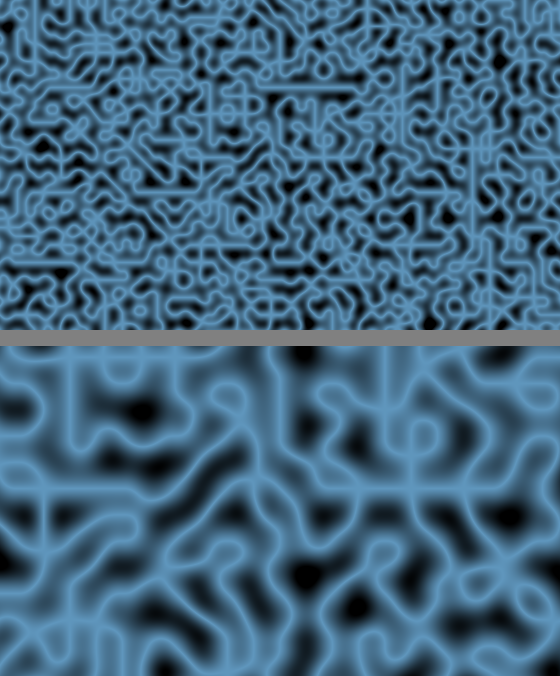
Top: the whole. Bottom: its middle third, enlarged.
This pattern is drawn by a Shadertoy shader. Its source:

```glsl
// Glowing blue filaments: the zero lines of one octave of gradient noise.
// Lattice gradients point along an axis or a diagonal, so curls, crossings
// and straight runs appear; brightness falls with the size of the noise.

const float CELLS_ACROSS = 32.0;                     // lattice cells per canvas width
const float FALLOFF = 1.65;                          // how fast the glow fades to black
const vec3 FILAMENT_BLUE = vec3(0.375, 0.592, 0.745);

// Integer hash of a lattice point
uint hashPoint(ivec2 p) {
    uint h = uint(p.x) * 0x9E3779B9u ^ uint(p.y) * 0x85EBCA6Bu;
    h = (h ^ (h >> 16)) * 0x7FEB352Du;
    h = (h ^ (h >> 15)) * 0x846CA68Bu;
    return h ^ (h >> 16);
}

// Horizontal, vertical or diagonal gradient, each kind equally likely
vec2 latticeGradient(ivec2 p) {
    uint h = hashPoint(p);
    vec2 signs = vec2(h & 1u, (h >> 1) & 1u) * 2.0 - 1.0;
    uint kind = (h >> 4) % 3u;
    vec2 axes = vec2(kind != 1u, kind != 0u);
    return signs * axes;
}

// Contribution of one cell corner
float cornerRamp(ivec2 cell, vec2 local, ivec2 corner) {
    return dot(latticeGradient(cell + corner), local - vec2(corner));
}

// Gradient noise with quintic blending
float gradientNoise(vec2 p) {
    ivec2 cell = ivec2(floor(p));
    vec2 f = fract(p);
    vec2 s = f * f * f * (f * (f * 6.0 - 15.0) + 10.0);
    float low = mix(cornerRamp(cell, f, ivec2(0, 0)),
                    cornerRamp(cell, f, ivec2(1, 0)), s.x);
    float high = mix(cornerRamp(cell, f, ivec2(0, 1)),
                     cornerRamp(cell, f, ivec2(1, 1)), s.x);
    return mix(low, high, s.y);
}

// Absolute value with a rounded crease
float softAbs(float x, float width) {
    return sqrt(x * x + width * width);
}

void mainImage(out vec4 fragColor, in vec2 fragCoord) {
    // The lattice hangs from the upper left corner
    float cellsPerPixel = CELLS_ACROSS / iResolution.x;
    vec2 p = vec2(fragCoord.x, iResolution.y - fragCoord.y) * cellsPerPixel;

    // Bright crests along the zero lines, dark pools between them
    float height = softAbs(gradientNoise(p), 0.25 * cellsPerPixel);
    float glow = max(1.0 - FALLOFF * height, 0.0);
    fragColor = vec4(FILAMENT_BLUE * glow, 1.0);
}
```
